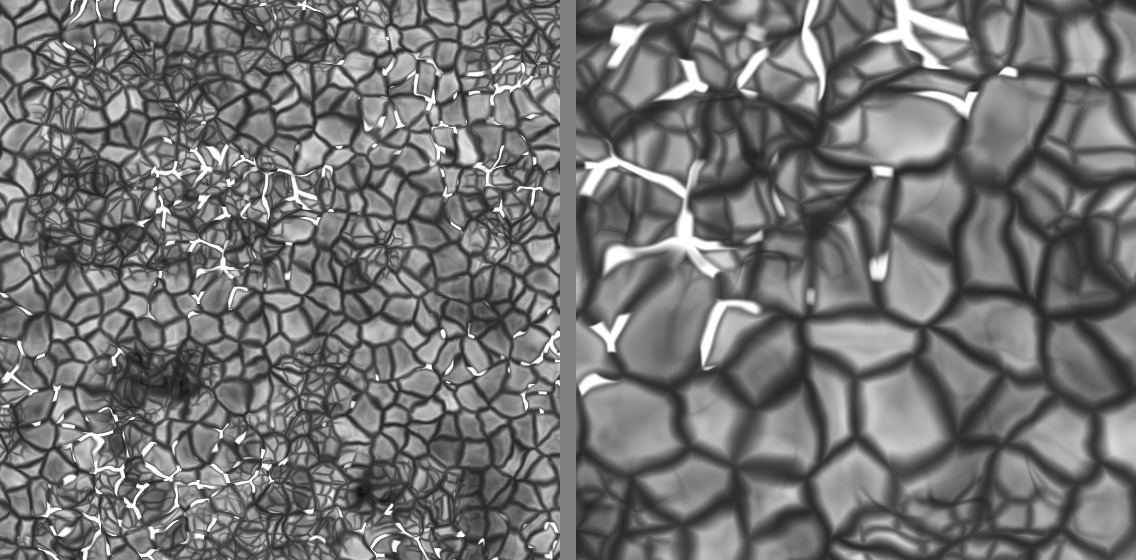
Left, the full canvas; right, a detail of the centre.
Give the GLSL for this texture, as a three.js fragment shader.

```glsl
varying vec2 vUv;

// Scales, in features across the canvas
const float GRANULE_SCALE = 23.0;
const float FRAGMENT_SCALE = 43.0;
const float CREASE_SCALE = 34.0;
const float MOTTLE_SCALE = 30.0;
const float PATCH_SCALE = 9.0;
const float NETWORK_SCALE = 6.0;
const float SPARK_SCALE = 55.0;

// Shapes, in cell units except for the warps
const float SIZE_SPREAD = 0.28;
const float LANE_WIDTH = 0.20;
const float FRAGMENT_WIDTH = 0.24;
const float COARSE_WARP = 0.022;
const float FINE_WARP = 0.006;

// Tones
const float GRANULE_TONE = 0.60;
const float LANE_TONE = 0.15;
const float SPARK_TONE = 1.0;
const float CELL_CONTRAST = 0.20;
const float MOTTLE_CONTRAST = 0.50;
const float RIM_GAIN = 0.06;
const float CREASE_DEPTH = 0.20;
const float BLOTCH_DEPTH = 0.22;

float hash1(vec2 p) {
  vec3 q = fract(vec3(p.xyx) * 0.1031);
  q += dot(q, q.yzx + 33.33);
  return fract((q.x + q.y) * q.z);
}

vec2 hash2(vec2 p) {
  vec3 q = fract(vec3(p.xyx) * vec3(0.1031, 0.1030, 0.0973));
  q += dot(q, q.yzx + 33.33);
  return fract((q.xx + q.yz) * q.zy);
}

float noise(vec2 p) {
  vec2 i = floor(p);
  vec2 f = fract(p);
  f = f * f * f * (f * (f * 6.0 - 15.0) + 10.0);
  float low = mix(hash1(i), hash1(i + vec2(1.0, 0.0)), f.x);
  float high = mix(hash1(i + vec2(0.0, 1.0)), hash1(i + 1.0), f.x);
  return mix(low, high, f.y);
}

float fbm(vec2 p) {
  float sum = 0.0;
  float amplitude = 0.53;
  for (int i = 0; i < 3; i++) {
    sum += amplitude * noise(p);
    p = mat2(1.6, 1.2, -1.2, 1.6) * p + 17.3;
    amplitude *= 0.5;
  }
  return sum;
}

vec2 warp(vec2 p, float scale, float amount) {
  vec2 q = p * scale;
  return p + amount * (vec2(noise(q + 5.2), noise(q + 71.7)) - 0.5);
}

// Offset to a site in xy, its weighted squared distance in z
vec3 site(vec2 cell, vec2 p) {
  vec2 offset = cell + hash2(cell) - p;
  float weight = SIZE_SPREAD * hash1(cell + 37.0);
  return vec3(offset, dot(offset, offset) - weight);
}

// Weighted Voronoi cells: distance to the border in x, cell id in y
vec2 cells(vec2 p) {
  vec2 base = floor(p);
  vec2 owner = base;
  vec3 nearest = vec3(0.0, 0.0, 100.0);
  for (int y = -2; y <= 2; y++) {
    for (int x = -2; x <= 2; x++) {
      vec2 cell = base + vec2(float(x), float(y));
      vec3 s = site(cell, p);
      if (s.z < nearest.z) {
        nearest = s;
        owner = cell;
      }
    }
  }
  float border = 100.0;
  for (int y = -2; y <= 2; y++) {
    for (int x = -2; x <= 2; x++) {
      vec3 s = site(base + vec2(float(x), float(y)), p);
      float gap = length(s.xy - nearest.xy);
      if (gap > 0.001) border = min(border, 0.5 * (s.z - nearest.z) / gap);
    }
  }
  return vec2(border, hash1(owner + 91.0));
}

void main() {
  vec2 p = warp(warp(vUv + 2.0, 19.0, COARSE_WARP), 62.0, FINE_WARP);
  vec2 granule = cells(p * GRANULE_SCALE);
  vec2 fragment = cells(p * FRAGMENT_SCALE + 40.0);
  float broken = smoothstep(0.42, 0.68, noise(p * PATCH_SCALE + 13.0));

  // Granule tops: per-cell tone, mottling and brighter rims
  float tone = GRANULE_TONE + CELL_CONTRAST * (granule.y - 0.5);
  tone += MOTTLE_CONTRAST * (fbm(p * MOTTLE_SCALE) - 0.46);
  tone += broken * CELL_CONTRAST * (fragment.y - 0.5);
  tone += RIM_GAIN * smoothstep(0.10, 0.20, granule.x) * (1.0 - smoothstep(0.20, 0.38, granule.x));

  // Thin creases and broad dim blotches
  float ridge = abs(2.0 * noise(p * CREASE_SCALE + 8.0) - 1.0);
  tone -= CREASE_DEPTH * (1.0 - smoothstep(0.0, 0.24, ridge)) * mix(0.25, 1.0, broken);
  tone -= BLOTCH_DEPTH * smoothstep(0.68, 0.95, noise(p * PATCH_SCALE + 50.0));

  // Dark lanes between granules and their fragments
  float lane = 1.0 - smoothstep(0.0, LANE_WIDTH, granule.x);
  float split = 1.0 - smoothstep(0.0, FRAGMENT_WIDTH, fragment.x);
  lane *= mix(0.70, 1.0, noise(p * MOTTLE_SCALE + 21.0));
  tone = mix(tone, LANE_TONE, max(lane, 0.65 * broken * split));

  // Bright points clustered along parts of the lanes
  float network = 0.5 * (noise(p * NETWORK_SCALE + 3.0) + noise(p * SPARK_SCALE));
  float spark = smoothstep(0.66, 0.74, network) * (1.0 - smoothstep(0.04, 0.11, granule.x));
  tone = mix(max(tone, 0.06), SPARK_TONE, spark);

  gl_FragColor = vec4(vec3(clamp(tone, 0.0, 1.0)), 1.0);
}
```
